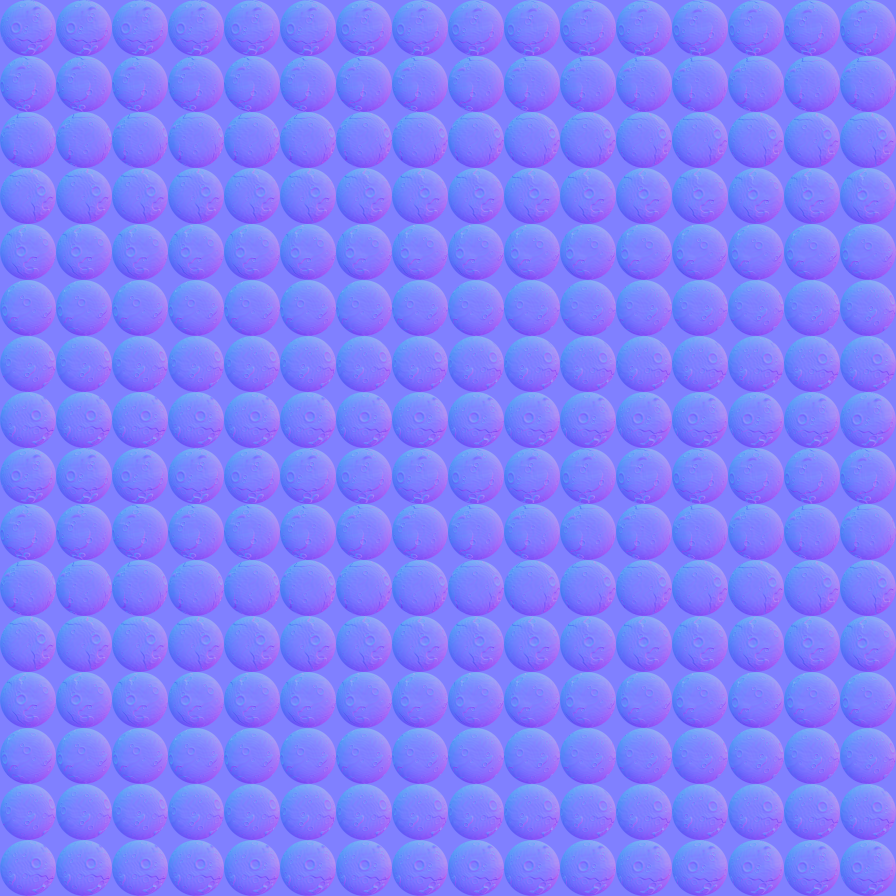
Give the GLSL for this texture map, as a WebGL 2 fragment shader.

```glsl
#version 300 es
precision highp float;

// Normal map sheet of a cratered moon, one frame of its spin per grid cell.
// Each cell is a soft dome; crater slopes and patchy scarps, fixed to the
// turning body, are added to its tilt and the result is encoded as colour.

uniform vec2 u_resolution;
out vec4 fragColor;

const float PI = 3.14159265;
const float GRID = 16.0;              // cells across and down
const float FRAMES_PER_TURN = 128.0;  // the sheet holds two full turns
const float DISC_RADIUS = 0.497;      // in cells
const float AXIS_TILT = 0.22;         // lean of the spin axis, radians
const float DOME_TILT = 0.43;         // slope reached at the limb
const float DOME_POWER = 2.5;         // higher keeps the middle flatter
const int CRATERS = 44;
const float CRATER_MIN = 0.07;        // radii relative to the moon
const float CRATER_MAX = 0.21;
const float CRATER_SLOPE = 0.23;
const float SCARP_HEIGHT = 0.015;
const float GRAIN_HEIGHT = 0.0009;
const float SLOPE_STEP = 0.025;       // sampling distance for terrain slope
const int SAMPLES = 2;                // subsamples per axis

float hash(float n) {
    return fract(sin(n * 12.9898 + 4.137) * 43758.547);
}

// Turns body space into view space; the surface drifts to the left.
mat3 spinMatrix(float angle) {
    float c = cos(angle), s = sin(angle);
    float tc = cos(AXIS_TILT), ts = sin(AXIS_TILT);
    mat3 turn = mat3(c, 0.0, s,  0.0, 1.0, 0.0,  -s, 0.0, c);
    mat3 lean = mat3(tc, ts, 0.0,  -ts, tc, 0.0,  0.0, 0.0, 1.0);
    return lean * turn;
}

// Evenly spread direction with random offset, so craters never line up.
vec3 craterCentre(float i) {
    float y = 1.0 - 2.0 * (i + 0.2 + 0.6 * hash(i)) / float(CRATERS);
    float a = i * 2.39996 + 1.6 * hash(i + 71.0);
    return vec3(sqrt(1.0 - y * y) * vec2(cos(a), sin(a)), y).xzy;
}

// Sum of the bowl and rim slopes of all craters at view point p.
vec2 craterSlope(vec3 p, mat3 spin) {
    vec2 slope = vec2(0.0);
    for (int i = 0; i < CRATERS; i++) {
        float id = float(i);
        vec3 away = p - spin * craterCentre(id);
        float size = hash(id + 23.0);
        float radius = mix(CRATER_MIN, CRATER_MAX, size * size * size);
        float dist = length(away);
        float t = dist / radius;
        float wall = exp(-pow((t - 0.80) / 0.20, 2.0));
        float rim = exp(-pow((t - 1.18) / 0.17, 2.0));
        float depth = mix(0.4, 1.2, hash(id + 47.0));
        slope += depth * (wall - 0.6 * rim) * away.xy / max(dist, 0.001);
    }
    return CRATER_SLOPE * slope;
}

// Broken plateau edges from warped sines, kept to patches, plus faint grain.
float terrain(vec3 q) {
    vec3 w = q + 0.20 * sin(q.yzx * 5.3 + vec3(0.4, 2.1, 4.0));
    w += 0.05 * sin(q.zxy * 17.0 + vec3(1.3, 0.2, 2.7));
    float field = sin(w.x * 4.1 + 0.7) + sin(w.y * 5.2 + 2.0) + sin(w.z * 3.7 + 4.4);
    float plateau = smoothstep(0.40, 0.62, field);
    float patches = sin(q.x * 3.1 + 1.0) + sin(q.y * 4.3 + 3.6) + sin(q.z * 3.3 + 0.5);
    float grain = sin(w.x * 27.0) * sin(w.y * 31.0) + sin(w.z * 29.0 + w.x * 17.0);
    return SCARP_HEIGHT * plateau * smoothstep(-0.8, 0.8, patches) + GRAIN_HEIGHT * grain;
}

vec2 terrainSlope(vec3 p, mat3 spin) {
    mat3 toBody = transpose(spin);
    vec3 q = toBody * p;
    vec3 dx = toBody * vec3(SLOPE_STEP, 0.0, 0.0);
    vec3 dy = toBody * vec3(0.0, SLOPE_STEP, 0.0);
    vec2 rise = vec2(terrain(q + dx) - terrain(q - dx),
                     terrain(q + dy) - terrain(q - dy));
    return rise / (2.0 * SLOPE_STEP);
}

// Encoded normal at a canvas position from 0 to 1.
vec3 sheetColor(vec2 uv, float softness) {
    vec2 cell = floor(uv * GRID);
    vec2 disc = (fract(uv * GRID) - 0.5) / DISC_RADIUS;
    float r = length(disc);
    float cover = 1.0 - smoothstep(1.0 - softness, 1.0 + softness, r);
    vec3 normal = vec3(0.0, 0.0, 1.0);
    if (cover > 0.0) {
        float frame = cell.x + GRID * (GRID - 1.0 - cell.y);
        mat3 spin = spinMatrix(2.0 * PI * frame / FRAMES_PER_TURN);
        vec3 p = vec3(disc, sqrt(max(1.0 - r * r, 0.0)));
        vec2 tilt = DOME_TILT * pow(max(r, 0.001), DOME_POWER - 1.0) * disc;
        tilt -= craterSlope(p, spin) + terrainSlope(p, spin);
        normal = normalize(vec3(tilt * cover, 1.0));
    }
    return 0.5 + 0.5 * normal;
}

void main() {
    float softness = 0.5 * GRID / (DISC_RADIUS * min(u_resolution.x, u_resolution.y));
    vec3 total = vec3(0.0);
    for (int j = 0; j < SAMPLES; j++) {
        for (int i = 0; i < SAMPLES; i++) {
            vec2 shift = (vec2(i, j) + 0.5) / float(SAMPLES) - 0.5;
            total += sheetColor((gl_FragCoord.xy + shift) / u_resolution, softness);
        }
    }
    fragColor = vec4(total / float(SAMPLES * SAMPLES), 1.0);
}
```
